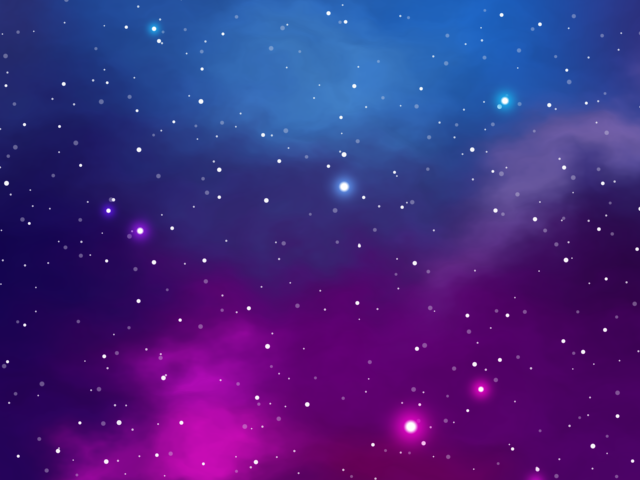
Reproduce this background procedurally as a WebGL 1 fragment shader.

```glsl
precision highp float;

uniform vec2 u_resolution;

float hash(vec2 p) {
  vec3 q = fract(p.xyx * 0.1031);
  q += dot(q, q.yzx + 33.33);
  return fract((q.x + q.y) * q.z);
}

float noise(vec2 p) {
  vec2 cell = floor(p);
  vec2 f = fract(p);
  f = f * f * (3.0 - 2.0 * f);
  float low = mix(hash(cell), hash(cell + vec2(1.0, 0.0)), f.x);
  float high = mix(hash(cell + vec2(0.0, 1.0)), hash(cell + vec2(1.0)), f.x);
  return mix(low, high, f.y);
}

float fbm(vec2 p) {
  float sum = 0.0;
  float gain = 0.5;
  for (int i = 0; i < 5; i++) {
    sum += gain * noise(p);
    p = mat2(1.6, 1.2, -1.2, 1.6) * p + 17.0;
    gain *= 0.5;
  }
  return sum;
}

// Soft elliptical patch of colour
vec3 patchOf(vec3 base, vec2 p, vec2 centre, vec2 size, vec3 tint, float amount) {
  vec2 d = (p - centre) / size;
  return mix(base, tint, clamp(amount * exp(-dot(d, d)), 0.0, 1.0));
}

float segmentDistance(vec2 p, vec2 a, vec2 b) {
  vec2 ab = b - a;
  return length(p - a - ab * clamp(dot(p - a, ab) / dot(ab, ab), 0.0, 1.0));
}

// One jittered star per grid cell, kept with the given chance
float starLayer(vec2 p, float cells, float chance, float radius, float pixel) {
  vec2 id = floor(p * cells) + cells * 7.0;
  vec2 jitter = 0.1 + 0.8 * vec2(hash(id + 3.1), hash(id + 71.7));
  float d = length(fract(p * cells) - jitter) / cells;
  float r = radius * mix(0.6, 1.1, hash(id + 29.3));
  return step(hash(id + 51.9), chance) * (1.0 - smoothstep(r - pixel, r + pixel, d));
}

// Bright star with a coloured halo and a white core
vec3 glowStar(vec3 base, vec2 p, vec2 centre, float core, float halo, vec3 tint) {
  float d = length(p - centre);
  base = mix(base, tint, 0.95 * exp(-d * d / (halo * halo)));
  return mix(base, vec3(1.0), 1.0 - smoothstep(core * 0.5, core * 1.3, d));
}

vec3 nebula(vec2 p) {
  // Ragged cloud edges come from a warped position
  vec2 warp = vec2(fbm(p * vec2(5.0, 8.0)), fbm(p * vec2(5.0, 8.0) + 40.0)) - 0.48;
  vec2 q = p + 0.22 * warp;
  float puff = 0.55 + 0.9 * fbm(q * vec2(6.0, 9.0) + 9.0);

  // Vertical sweep from violet to blue
  vec3 violet = vec3(0.28, 0.01, 0.38);
  vec3 indigo = vec3(0.18, 0.11, 0.39);
  vec3 blue = vec3(0.12, 0.29, 0.59);
  vec3 col = mix(violet, indigo, smoothstep(0.3, 0.56, q.y));
  col = mix(col, blue, smoothstep(0.5, 0.9, q.y));

  // Dark flanks
  col = patchOf(col, q, vec2(-0.02, 0.48), vec2(0.34, 0.40), vec3(0.06, 0.01, 0.30), 1.0);
  col = patchOf(col, q, vec2(0.0, 0.08), vec2(0.23, 0.26), vec3(0.12, 0.01, 0.33), 0.85);
  col = patchOf(col, q, vec2(0.0, 0.98), vec2(0.16, 0.28), vec3(0.17, 0.17, 0.43), 0.8);
  col = patchOf(col, q, vec2(1.33, 0.45), vec2(0.34, 0.19), vec3(0.16, 0.01, 0.26), 0.95);

  // Blue upper clouds
  col = patchOf(col, p, vec2(0.98, 0.96), vec2(0.32, 0.22), vec3(0.08, 0.36, 0.74), 0.95);
  col = patchOf(col, p, vec2(1.38, 0.94), vec2(0.20, 0.26), vec3(0.19, 0.18, 0.50), 0.9);
  col = patchOf(col, q, vec2(0.69, 0.84), vec2(0.27, 0.21), vec3(0.26, 0.51, 0.79), 0.95 * puff);
  col = patchOf(col, q, vec2(0.72, 0.59), vec2(0.40, 0.12), vec3(0.20, 0.21, 0.49), 0.75 * puff);

  // Magenta lower clouds
  col = patchOf(col, q, vec2(0.74, 0.27), vec2(0.42, 0.19), vec3(0.39, 0.00, 0.46), 0.9);
  col = patchOf(col, q, vec2(0.80, 0.00), vec2(0.22, 0.13), vec3(0.42, 0.00, 0.33), 0.85);
  col = patchOf(col, q, vec2(0.46, 0.22), vec2(0.11, 0.10), vec3(0.66, 0.04, 0.68), 0.95 * puff);
  col = patchOf(col, q, vec2(0.47, 0.05), vec2(0.14, 0.09), vec3(0.82, 0.05, 0.73), 0.95 * puff);
  col = patchOf(col, q, vec2(0.22, 0.03), vec2(0.10, 0.06), vec3(0.62, 0.03, 0.62), 0.85 * puff);

  // Lavender ribbon
  float d = segmentDistance(q, vec2(1.38, 0.74), vec2(1.15, 0.70));
  d = min(d, segmentDistance(q, vec2(1.15, 0.70), vec2(1.05, 0.53)));
  d = min(d, segmentDistance(q, vec2(1.05, 0.53), vec2(0.95, 0.41)));
  vec3 lavender = mix(vec3(0.38, 0.12, 0.50), vec3(0.43, 0.36, 0.64), smoothstep(0.38, 0.62, p.y));
  col = mix(col, lavender, clamp(0.8 * puff * exp(-d * d / 0.0064), 0.0, 1.0));

  return col * (0.9 + 0.2 * fbm(q * vec2(9.0, 15.0)));
}

void main() {
  vec2 p = gl_FragCoord.xy / u_resolution.y;
  float pixel = 0.9 / u_resolution.y;
  vec3 col = nebula(p);

  // Scattered stars: large and bright, pale, then tiny
  col = mix(col, vec3(1.0), 0.97 * starLayer(p, 10.0, 0.62, 0.0046, pixel));
  col = mix(col, vec3(0.86, 0.85, 0.91), 0.38 * starLayer(p + 3.7, 13.0, 0.55, 0.0046, pixel));
  col = mix(col, vec3(1.0), 0.75 * starLayer(p + 8.3, 18.0, 0.38, 0.0022, pixel));

  // Glowing stars
  col = glowStar(col, p, vec2(0.321, 0.940), 0.005, 0.013, vec3(0.12, 0.64, 0.92));
  col = glowStar(col, p, vec2(1.052, 0.790), 0.008, 0.021, vec3(0.10, 0.70, 0.95));
  col = glowStar(col, p, vec2(0.717, 0.611), 0.010, 0.022, vec3(0.38, 0.60, 0.96));
  col = glowStar(col, p, vec2(0.226, 0.561), 0.005, 0.014, vec3(0.34, 0.08, 0.85));
  col = glowStar(col, p, vec2(0.292, 0.519), 0.007, 0.020, vec3(0.56, 0.10, 0.88));
  col = glowStar(col, p, vec2(1.002, 0.189), 0.006, 0.020, vec3(0.88, 0.02, 0.76));
  col = glowStar(col, p, vec2(0.856, 0.111), 0.013, 0.036, vec3(0.92, 0.02, 0.80));
  col = glowStar(col, p, vec2(1.116, -0.005), 0.003, 0.018, vec3(0.72, 0.03, 0.72));

  gl_FragColor = vec4(col, 1.0);
}
```
